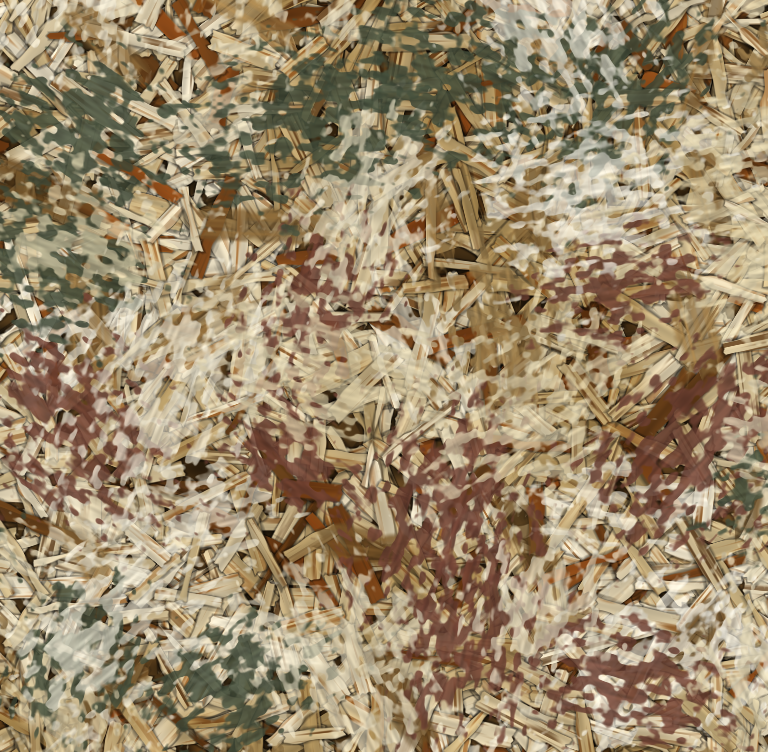
Write a WebGL 2 fragment shader that draws this texture.

```glsl
#version 300 es
precision highp float;
// Pressed board of splintered wood strands, dabbed with patches of green, maroon and ochre paint.
uniform vec2 u_resolution;
out vec4 fragColor;

float hash(vec2 p) {
    vec3 q = fract(vec3(p.xyx) * 0.1031);
    q += dot(q, q.yzx + 33.33);
    return fract((q.x + q.y) * q.z);
}

float noise(vec2 p) {
    vec2 i = floor(p), f = fract(p);
    f = f * f * (3.0 - 2.0 * f);
    return mix(mix(hash(i), hash(i + vec2(1, 0)), f.x),
               mix(hash(i + vec2(0, 1)), hash(i + vec2(1, 1)), f.x), f.y);
}

vec2 rotate(vec2 p, float a) {
    float c = cos(a), s = sin(a);
    return vec2(c * p.x + s * p.y, c * p.y - s * p.x);
}

// Wood colour in strand coordinates: x runs along the grain
vec3 woodColor(vec2 q, vec2 id) {
    float fine = noise(q * vec2(22.0, 330.0) + hash(id) * 700.0);
    float coarse = noise(q * vec2(12.0, 120.0) + hash(id + 5.0) * 500.0);
    float kind = hash(id + 11.0);
    vec3 wood = mix(vec3(0.95, 0.91, 0.81), vec3(0.80, 0.70, 0.49), hash(id + 17.0));
    if (kind > 0.88) wood = mix(vec3(0.60, 0.31, 0.10), vec3(0.38, 0.24, 0.10), hash(id + 23.0));
    wood *= 0.82 + 0.30 * coarse;
    vec3 streak = mix(vec3(0.30, 0.19, 0.08), vec3(0.64, 0.38, 0.13), hash(id + 29.0));
    float amount = smoothstep(0.50, 0.78, 0.6 * fine + 0.4 * coarse);
    return mix(wood, streak, amount * (0.35 + 0.6 * hash(id + 31.0)));
}

// One layer of randomly turned strands, each casting a thin shadow
void addStrands(inout vec3 col, vec2 p, float cell, float seed) {
    float px = 1.0 / u_resolution.y;
    vec2 base = floor(p / cell);
    for (int j = -1; j <= 1; j++)
    for (int i = -1; i <= 1; i++) {
        vec2 home = base + vec2(i, j), id = home + seed * 37.0 + 60.0;
        vec2 center = home + 0.25 + 0.5 * vec2(hash(id + 2.0), hash(id + 3.0));
        vec2 q = rotate(p - center * cell, 6.283 * hash(id + 7.0));
        vec2 halfSize = cell * vec2(mix(0.40, 0.95, hash(id + 8.0)), mix(0.04, 0.16, hash(id + 9.0)));
        vec2 edge = abs(q) - halfSize;
        float d = max(edge.x, edge.y);
        if (d > 0.012) continue;
        d += 0.006 * (noise(q * vec2(40.0, 230.0) + id) - 0.5);
        d += 0.004 * (noise(q * 45.0 + id) - 0.5);
        col *= mix(0.55, 1.0, smoothstep(0.0, 0.005, d));
        col = mix(col, woodColor(q, id), 1.0 - smoothstep(-px, px, d));
    }
}

// Broad, translucent, dry brush strokes in brown
void addBrushStrokes(inout vec3 col, vec2 p) {
    vec2 base = floor(p / 0.21);
    for (int j = -1; j <= 1; j++)
    for (int i = -1; i <= 1; i++) {
        vec2 home = base + vec2(i, j), id = home + 411.0;
        if (hash(id) > 0.6) continue;
        vec2 center = home + 0.25 + 0.5 * vec2(hash(id + 2.0), hash(id + 3.0));
        vec2 q = rotate(p - center * 0.21, 3.14 * hash(id + 7.0));
        vec2 edge = abs(q) - vec2(mix(0.05, 0.11, hash(id + 8.0)), mix(0.012, 0.03, hash(id + 9.0)));
        float bristle = noise(q * vec2(14.0, 260.0) + id);
        float d = max(edge.x + 0.03 * bristle, edge.y) + 0.012 * (noise(q * 60.0 + id) - 0.5);
        vec3 paint = mix(vec3(0.36, 0.25, 0.11), vec3(0.60, 0.47, 0.27), hash(id + 13.0));
        float cover = 1.0 - smoothstep(-0.006, 0.004, d);
        col = mix(col, paint * (0.8 + 0.4 * bristle), cover * mix(0.5, 0.9, bristle));
    }
}

// Round patches made of rows of soft dabs that thin out towards the rim
void addDabs(inout vec3 col, vec2 p, float cell, float seed, float pale) {
    vec2 base = floor(p / cell);
    for (int j = -1; j <= 1; j++)
    for (int i = -1; i <= 1; i++) {
        vec2 home = base + vec2(i, j), id = home + seed;
        vec2 center = home + 0.25 + 0.5 * vec2(hash(id + 2.0), hash(id + 3.0));
        vec2 q = rotate(p - center * cell, 6.283 * hash(id + 7.0));
        float radius = cell * mix(0.38, 0.66, hash(id + 9.0));
        float inner = 1.0 - length(q * vec2(0.85, 1.2)) / radius + 0.5 * (noise(q * 22.0 + id) - 0.5);
        if (inner < -0.5) continue;
        float dab = noise(q * vec2(62.0, 105.0) + id * 3.0);
        dab = mix(dab, noise(q * vec2(130.0, 190.0) + id), 0.25);
        float cover = smoothstep(0.0, 0.17, dab + 0.50 * min(inner, 0.8) - 0.70);
        float kind = hash(id + 15.0);
        vec3 paint = kind < 0.45 ? vec3(0.25, 0.29, 0.22)
                   : kind < 0.72 ? vec3(0.41, 0.24, 0.19) : vec3(0.56, 0.45, 0.27);
        paint = mix(paint, mix(vec3(0.93, 0.92, 0.88), vec3(0.84, 0.79, 0.64), kind), pale);
        paint *= 0.82 + 0.36 * noise(q * vec2(50.0, 220.0) + id);
        col = mix(col, paint, cover * mix(0.84, 0.65, pale));
    }
}

void main() {
    vec2 p = gl_FragCoord.xy / u_resolution.y;
    // Dark gaps below the strands
    vec3 col = mix(vec3(0.12, 0.09, 0.04), vec3(0.46, 0.32, 0.15), noise(p * 45.0));
    for (int k = 0; k < 9; k++)
        addStrands(col, p, mix(0.15, 0.075, float(k) / 8.0), float(k) + 1.0);
    // Uneven ochre stain
    float stain = smoothstep(0.35, 0.8, 0.6 * noise(p * 5.0 + 8.0) + 0.4 * noise(p * 24.0));
    col *= mix(vec3(1.0), vec3(0.80, 0.73, 0.58), stain);
    addBrushStrokes(col, p);
    addDabs(col, p, 0.23, 205.0, 1.0);
    addDabs(col, p, 0.25, 318.0, 0.0);
    addDabs(col, p, 0.29, 127.0, 1.0);
    fragColor = vec4(clamp(col, 0.0, 1.0), 1.0);
}
```
